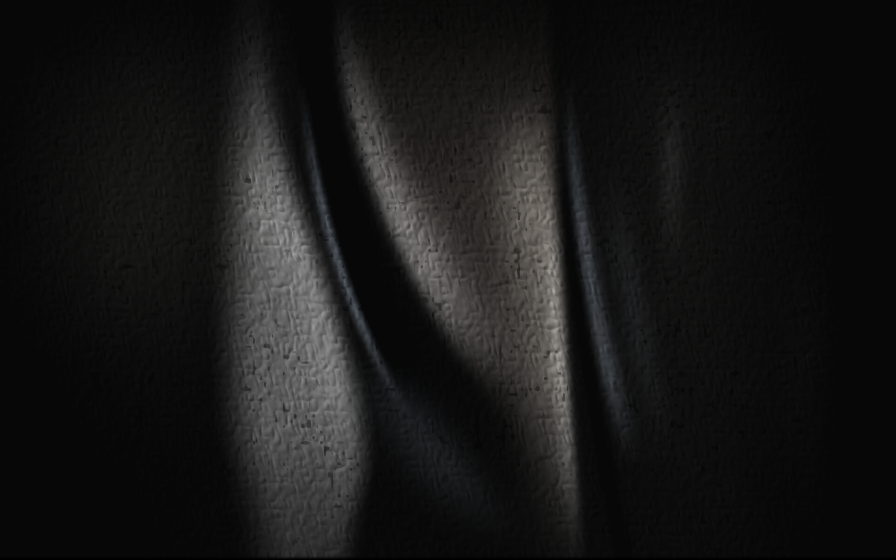
Give the GLSL for this texture, as a WebGL 1 fragment shader.

```glsl
precision highp float;
// Dark draped leather: soft vertical folds with glossy ridges and a fine pebbled grain.
uniform vec2 u_resolution;

float hash(vec2 p) {
  p = fract(p * vec2(0.1031, 0.1137));
  p += dot(p, p.yx + 33.33);
  return fract((p.x + p.y) * p.x * 7.13 + p.y * 31.7);
}

float noise(vec2 p) {
  vec2 i = floor(p), f = fract(p);
  f = f * f * (3.0 - 2.0 * f);
  return mix(mix(hash(i), hash(i + vec2(1, 0)), f.x),
             mix(hash(i + vec2(0, 1)), hash(i + vec2(1, 1)), f.x), f.y);
}

// Wrinkled surface height, stretched along the hang of the hide
float leather(vec2 p) {
  p += 0.006 * vec2(noise(p * 45.0), noise(p * 45.0 + 19.0));
  p.x += 0.2 * p.y;
  float creases = abs(noise(p * vec2(100.0, 68.0)) - 0.5) * 1.2;
  return creases + 0.45 * noise(p * vec2(170.0, 125.0) + 7.0);
}

// Bell with separate widths to the left and right of the ridge
float ridge(float d, float left, float right) {
  float q = d / (d < 0.0 ? left : right);
  return exp(-q * q);
}

// Rises from a to b, then falls from c to d
float span(float v, float a, float b, float c, float d) {
  return smoothstep(a, b, v) * (1.0 - smoothstep(c, d, v));
}

float glow(vec2 p, vec2 center, vec2 size) {
  vec2 q = (p - center) / size;
  return exp(-dot(q, q));
}

void main() {
  vec2 p = gl_FragCoord.xy / u_resolution.y;
  p.x += 0.5 * (1.6 - u_resolution.x / u_resolution.y);
  float t = 1.0 - p.y;
  vec2 s = vec2(p.x, t);

  // Fold lines as functions of the distance from the top
  float panelEdge = 0.465 + 0.19 * smoothstep(0.0, 0.85, t) - 0.03 * smoothstep(0.8, 1.0, t);
  float crease = 0.53 + 0.05 * t + 0.34 * pow(max(t, 0.0), 2.5);
  float middle = 0.6 + 0.06 * t + 0.46 * t * t;
  float rightEdge = 0.975 + 0.03 * t + 0.035 * t * t;
  float seam = 1.01 + 0.17 * t * t;

  // Dim sheen of the cloth between the folds
  vec3 warm = vec3(1.04, 1.0, 0.95), cool = vec3(0.92, 1.0, 1.1);
  vec3 color = vec3(0.034);
  float center = smoothstep(-0.03, 0.05, p.x - middle) * (1.0 - smoothstep(-0.01, 0.02, p.x - rightEdge));
  color += vec3(1.1, 1.0, 0.92) * center * (0.02 + 0.085 * span(t, -0.05, 0.4, 0.5, 0.85));
  color += warm * 0.055 * glow(s, vec2(0.25, 0.36), vec2(0.2, 0.26));
  color += warm * 0.03 * glow(s, vec2(1.22, 0.4), vec2(0.2, 0.5));
  color += 0.02 * glow(s, vec2(1.44, 0.65), vec2(0.05, 0.2));

  // Broad bright panel on the left
  float panelLeft = 0.415 - 0.025 * sin(3.0 * t) + 0.03 * smoothstep(0.7, 1.0, t);
  float panel = smoothstep(-0.025, 0.085, p.x - panelLeft)
              * (1.0 - smoothstep(-0.035, 0.025, p.x - panelEdge));
  float panelLight = 0.07 + 0.24 * span(t, 0.02, 0.42, 0.68, 1.15);
  color += vec3(0.99, 1.0, 0.99) * panel * panelLight;
  color += 0.14 * ridge(p.x - panelEdge + 0.035, 0.06, 0.025) * span(t, 0.2, 0.45, 0.6, 0.9);
  color += 0.04 * glow(s, vec2(0.46, 0.2), vec2(0.05, 0.2));

  // Deep crease with a thin cool rim
  color *= 1.0 - 0.75 * ridge(p.x - crease - 0.022, 0.022, 0.045) * (1.0 - smoothstep(0.65, 0.9, t));
  color += cool * 0.25 * ridge(p.x - crease, 0.011, 0.009) * span(t, 0.12, 0.42, 0.55, 0.76);
  color += cool * 0.085 * ridge(p.x - crease - 0.01, 0.07, 0.05) * span(t, 0.6, 0.76, 0.8, 1.0);

  // Curved middle ridge, crisp on its left and soft on its right
  float spread = 0.018 + 0.1 * t;
  color += 0.27 * ridge(p.x - middle - 0.01, 0.02, spread) * span(t, -0.08, 0.33, 0.42, 0.72);
  color += 0.06 * ridge(p.x - middle - 0.03, 0.03, 0.09) * span(t, 0.25, 0.45, 0.55, 0.75);

  // Right ridge, soft on its left and cut off on its right
  float d = p.x - rightEdge;
  color += warm * 0.21 * ridge(d + 0.02, 0.085 - 0.03 * t, 0.018) * span(t, 0.14, 0.38, 0.6, 1.1);
  color += 0.22 * ridge(d + 0.004, 0.02, 0.011) * span(t, 0.3, 0.52, 0.72, 1.05);
  color += warm * 0.07 * glow(s, vec2(0.93, 0.33), vec2(0.05, 0.12));

  // Cool seam beyond a narrow shadow, and fainter folds to its right
  color *= 1.0 - 0.6 * ridge(p.x - mix(rightEdge, seam, 0.5) - 0.004, 0.012, 0.016) * smoothstep(0.2, 0.4, t);
  color += cool * 0.2 * ridge(p.x - seam, 0.009 + 0.008 * t, 0.008 + 0.02 * t) * span(t, 0.12, 0.42, 0.62, 0.85);
  color += cool * 0.05 * ridge(p.x - seam - 0.07, 0.03, 0.025) * span(t, 0.25, 0.5, 0.6, 0.85);
  color += 0.06 * glow(s, vec2(1.2, 0.31), vec2(0.022, 0.12));

  // Grain lit from the upper left, with dark pores and worn patches
  float relief = leather(p) - leather(p + vec2(-0.0035, 0.003));
  float worn = noise(p * vec2(13.0, 9.0)) * 0.6 + noise(p * 31.0) * 0.4;
  float pores = smoothstep(0.77, 0.92, noise(p * vec2(150.0, 105.0) + 41.0)) * smoothstep(0.3, 0.7, worn);
  color *= (1.0 + 0.6 * relief) * (1.0 - 0.4 * pores) * (0.91 + 0.18 * worn);

  // Falloff toward the sides, the top and the lower left corner
  float shade = span(p.x, -0.1, 0.3, 1.25, 1.55);
  color *= mix(0.6, 1.0, shade) * mix(0.65, 1.0, smoothstep(-0.05, 0.2, t));
  color *= 1.0 - 0.3 * glow(s, vec2(0.1, 0.95), vec2(0.28, 0.35));
  color = max(color, vec3(0.027)) * smoothstep(0.0, 0.008, p.y);
  gl_FragColor = vec4(color, 1.0);
}
```
